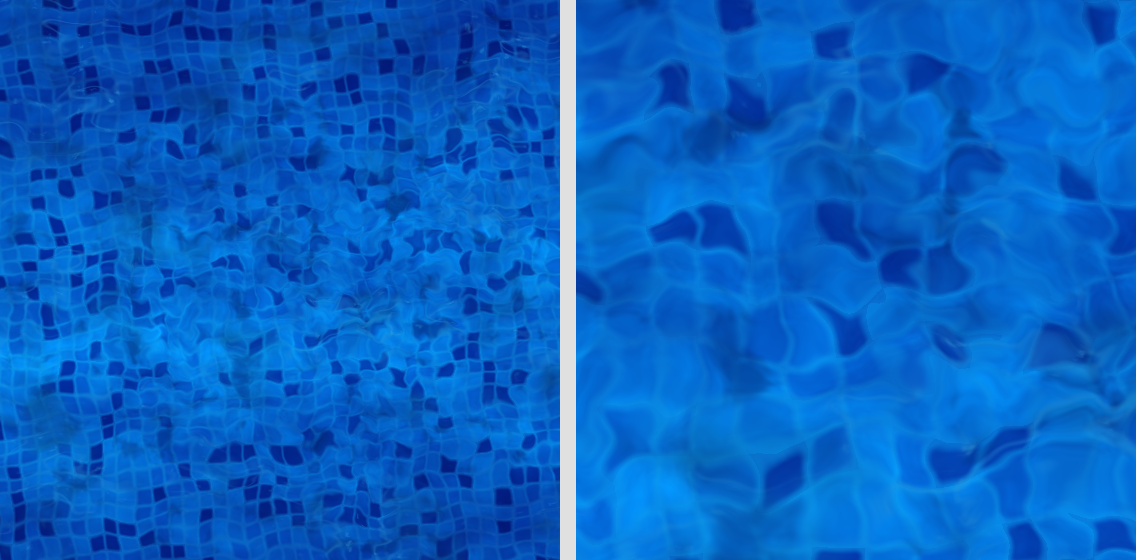
Left, the full canvas; right, a detail of the centre.
Give the GLSL for this texture, as a three.js fragment shader.

```glsl
varying vec2 vUv;

const float TILES = 36.0;         // tiles across the canvas
const float TILT = 0.09;          // grid rotation in radians
const float GROUT = 0.07;         // half width of a joint, in tiles
const float EDGE_SOFT = 0.13;     // blur of tile edges, in tiles
const float CORNER = 0.17;        // tile corner radius, in tiles
const float DARK_SHARE = 0.20;
const float MID_SHARE = 0.42;
const vec2 SWELL = vec2(0.018, 0.030);   // slow refraction offset
const vec2 RIPPLE = vec2(0.010, 0.014);  // fine refraction offset
const float CHOP = 0.009;         // finest offset, rough water only

const vec3 LIGHT_TILE = vec3(0.012, 0.395, 0.805);
const vec3 MID_TILE = vec3(0.010, 0.305, 0.745);
const vec3 DARK_TILE = vec3(0.008, 0.130, 0.560);
const vec3 GROUT_BLUE = vec3(0.045, 0.475, 0.820);
const vec3 MURK = vec3(0.030, 0.340, 0.630);
const vec3 SHADOW = vec3(0.008, 0.195, 0.520);
const vec3 GLINT = vec3(0.200, 0.610, 0.840);

float hash(vec2 p) {
  return fract(sin(dot(p, vec2(127.1, 311.7))) * 43758.547);
}

vec2 gradient(vec2 cell) {
  float angle = 6.28319 * hash(cell);
  return vec2(cos(angle), sin(angle));
}

float noise(vec2 p) {
  vec2 i = floor(p);
  vec2 f = p - i;
  vec2 u = f * f * f * (f * (f * 6.0 - 15.0) + 10.0);
  vec2 e = vec2(1.0, 0.0);
  float low = mix(dot(gradient(i), f), dot(gradient(i + e.xy), f - e.xy), u.x);
  float high = mix(dot(gradient(i + e.yx), f - e.yx),
                   dot(gradient(i + e.xx), f - e.xx), u.x);
  return mix(low, high, u.y);
}

float fbm(vec2 p) {
  float sum = 0.0;
  float amp = 1.0;
  for (int i = 0; i < 4; i++) {
    sum += amp * noise(p);
    p = p * 2.03 + 17.3;
    amp *= 0.5;
  }
  return sum;
}

vec2 noise2(vec2 p) {
  return vec2(noise(p), noise(p + 53.7));
}

// How disturbed the surface is: most at centre right
float roughness(vec2 p) {
  float d = length((p - vec2(0.66, 0.48)) * vec2(0.9, 1.7));
  return clamp(1.1 - 1.6 * d + 0.9 * noise(p * 4.0 + 8.0), 0.0, 1.0);
}

vec2 refractWater(vec2 p, float rough) {
  vec2 bend = SWELL * noise2(p * vec2(9.0, 8.0));
  bend += RIPPLE * (0.7 + rough) * noise2(p * vec2(20.0, 22.0) + 31.0);
  bend += CHOP * (0.2 + 1.5 * rough) * noise2(p * vec2(40.0, 48.0) + 71.0);
  return p + bend;
}

vec3 mosaic(vec2 p) {
  float c = cos(TILT);
  float s = sin(TILT);
  vec2 q = mat2(c, -s, s, c) * p * TILES;
  float tone = hash(floor(q) + 3.0);
  float shade = hash(floor(q) + 91.0) - 0.5;

  vec3 tile = LIGHT_TILE;
  if (tone < MID_SHARE) tile = MID_TILE;
  if (tone < DARK_SHARE) tile = DARK_TILE;
  tile *= 1.0 + vec3(0.2, 0.2, 0.1) * shade;

  // Rounded square, negative inside
  vec2 box = abs(fract(q) - 0.5) - (0.5 - GROUT - CORNER);
  float d = length(max(box, 0.0)) + min(max(box.x, box.y), 0.0) - CORNER;
  float joint = smoothstep(-EDGE_SOFT, EDGE_SOFT * 0.6, d);
  return mix(tile, GROUT_BLUE, 0.75 * joint);
}

// Soft bright threads along the zero lines of a noise field
float threads(vec2 p, float width) {
  return 1.0 - smoothstep(0.0, width, abs(noise(p) + 0.4 * noise(p * 2.3)));
}

void main() {
  vec2 p = vUv;
  float rough = roughness(p);
  vec2 bent = refractWater(p, rough);
  vec3 color = mosaic(bent);

  // Scattering veils the tiles in rough water
  float veil = fbm(bent * vec2(20.0, 26.0) + 5.0);
  vec3 haze = LIGHT_TILE * (1.0 + vec3(0.5, 0.5, 0.25) * veil);
  color = mix(color, haze, 0.08 + 0.37 * rough);

  // Teal murk, and small dark shadows between the waves
  float murk = smoothstep(0.0, 0.6, fbm(p * vec2(6.0, 8.0) + 40.0));
  color = mix(color, MURK * (1.0 + 0.35 * veil), 0.55 * murk);
  float shadow = smoothstep(0.20, 0.65, fbm(bent * vec2(15.0, 18.0) + 29.0));
  color = mix(color, SHADOW, shadow * (0.45 + 0.35 * rough));

  // Bright band rising to the right, dim top and bottom, streaked swell
  float band = (p.y - 0.40 - 0.13 * p.x) / 0.23;
  float light = 0.90 + 0.25 * exp(-band * band);
  light -= 0.17 * smoothstep(0.55, 1.0, p.y);
  light -= 0.07 * smoothstep(0.25, 0.0, p.y);
  light += 0.32 * fbm(p * vec2(3.0, 7.0) + 12.0);
  light += (0.10 + 0.18 * rough) * fbm(bent * vec2(28.0, 40.0) + 63.0);
  color *= vec3(1.0, light, mix(1.0, light, 0.5));

  // Caustic threads and pale flecks
  float patches = smoothstep(-0.05, 0.45, fbm(p * vec2(4.0, 6.0) + 25.0));
  float caustic = threads(bent * vec2(10.0, 22.0) + 80.0, 0.10) * patches;
  float fleck = smoothstep(0.35, 0.85, fbm(bent * vec2(38.0, 56.0) + 14.0));
  float glint = 0.26 * caustic + 0.40 * fleck * (0.3 + patches);
  color = mix(color, GLINT, min(glint, 0.7));

  gl_FragColor = vec4(clamp(color, 0.0, 1.0), 1.0);
}
```
